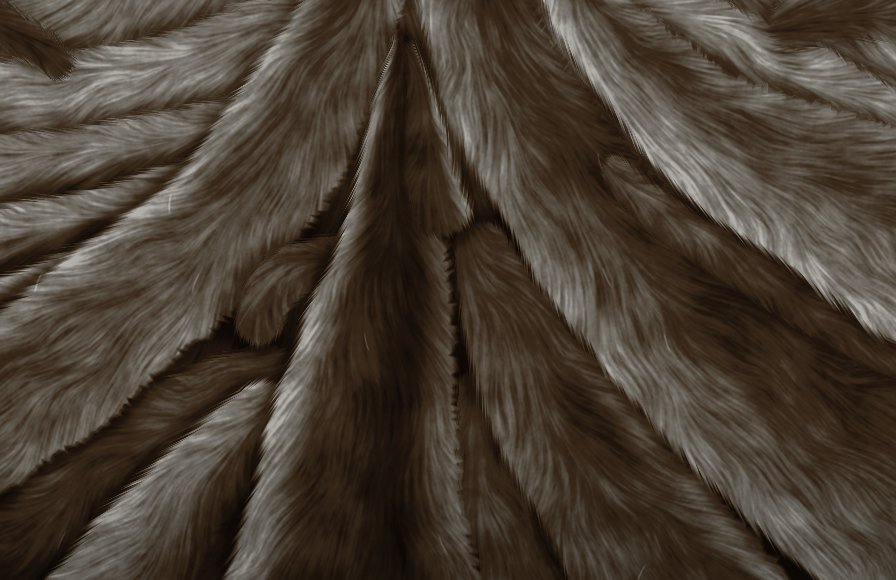
A Shadertoy shader for this texture:

```glsl
float hash(vec2 p) {
    return fract(sin(dot(p, vec2(127.1, 311.7))) * 43758.5453);
}

float noise(vec2 p) {
    vec2 i = floor(p), f = fract(p);
    f = f * f * (3.0 - 2.0 * f);
    return mix(mix(hash(i), hash(i + vec2(1, 0)), f.x),
               mix(hash(i + vec2(0, 1)), hash(i + vec2(1, 1)), f.x), f.y);
}

vec2 bezier(vec2 a, vec2 b, vec2 c, float t) {
    return mix(mix(a, b, t), mix(b, c, t), t);
}

// Lays one rounded pelt along a curve; tones run across it from rim to rim
void pelt(vec2 p, vec2 a, vec2 b, vec2 c, float r0, float r1, vec4 tones,
          inout float tone, inout vec2 flow) {
    float t = 0.0, best = 1e3;
    for (int i = 0; i <= 8; i++) {
        float s = float(i) / 8.0;
        float d = distance(p, bezier(a, b, c, s));
        if (d < best) { best = d; t = s; }
    }
    for (int i = 0; i < 4; i++) {
        vec2 slope = 2.0 * mix(b - a, c - b, t);
        t += 0.8 * dot(p - bezier(a, b, c, t), slope) / dot(slope, slope);
        t = clamp(t, 0.0, 1.0);
    }
    vec2 along = normalize(mix(b - a, c - b, t));
    vec2 across = vec2(-along.y, along.x);
    vec2 q = p - bezier(a, b, c, t);
    float r = mix(r0, r1, t), d = length(q), u = dot(q, across) / r;

    // Soft hair fringe; bright rims drop a deeper shadow on the layer below
    float s = t * distance(a, c);
    float fringe = noise(vec2(s * 200.0 - d * 180.0 + u * 30.0, d * 12.0));
    float cover = smoothstep(0.008, -0.008, d - r + 0.016 * (fringe - 0.4));
    float rim = mix(tones.x, tones.w, smoothstep(-0.4, 0.4, u));
    float depth = 0.65 * smoothstep(0.1, 0.65, rim) * mix(1.0, 0.65, smoothstep(0.55, 0.85, p.y));
    tone *= 1.0 - depth * smoothstep(0.04, -0.005, d - r);

    float w = u * 1.5 + 1.5;
    float shade = mix(mix(tones.x, tones.y, smoothstep(0.1, 1.0, w)),
                      mix(tones.z, tones.w, smoothstep(2.0, 2.9, w)), smoothstep(0.9, 2.1, w));
    shade *= 1.0 - 0.2 * smoothstep(0.92, 1.05, d / r);
    tone = mix(tone, shade, cover);
    flow = mix(flow, normalize(along + across * u * 0.7), cover);
}

vec3 furColor(float v) {
    vec3 c = mix(vec3(0.05, 0.03, 0.02), vec3(0.12, 0.08, 0.05), smoothstep(0.0, 0.2, v));
    c = mix(c, vec3(0.22, 0.155, 0.095), smoothstep(0.16, 0.36, v));
    c = mix(c, vec3(0.32, 0.28, 0.23), smoothstep(0.34, 0.56, v));
    c = mix(c, vec3(0.45, 0.43, 0.4), smoothstep(0.5, 0.76, v));
    return mix(c, vec3(0.7, 0.69, 0.67), smoothstep(0.7, 1.05, v));
}

void mainImage(out vec4 fragColor, in vec2 fragCoord) {
    vec2 p = fragCoord / iResolution.xy * vec2(1.542, 1.0);
    float tone = mix(0.25, 0.7, smoothstep(0.4, 0.8, p.y));
    vec2 flow = normalize(vec2(p.x - 0.72, -0.5));
    vec2 m = p + 0.03 * (vec2(noise(p * 7.0), noise(p * 7.0 + 31.0)) - 0.5);

    // Far folds, upper left
    pelt(m, vec2(0.5, 0.94), vec2(0.26, 0.84), vec2(-0.04, 0.82), 0.07, 0.08, vec4(0.75, 0.8, 0.72, 0.6), tone, flow);
    pelt(m, vec2(-0.04, 0.98), vec2(0.04, 0.95), vec2(0.11, 0.89), 0.04, 0.03, vec4(0.35, 0.28, 0.28, 0.4), tone, flow);
    pelt(m, vec2(0.46, 0.78), vec2(0.24, 0.75), vec2(-0.04, 0.68), 0.05, 0.07, vec4(0.72, 0.75, 0.55, 0.4), tone, flow);
    pelt(m, vec2(0.44, 0.7), vec2(0.24, 0.66), vec2(-0.04, 0.55), 0.05, 0.07, vec4(0.78, 0.7, 0.34, 0.25), tone, flow);
    pelt(m, vec2(0.4, 0.66), vec2(0.22, 0.53), vec2(-0.04, 0.42), 0.04, 0.09, vec4(0.88, 0.55, 0.25, 0.25), tone, flow);

    // Near folds, left
    pelt(m, vec2(0.44, 0.36), vec2(0.2, 0.22), vec2(-0.04, 0.06), 0.06, 0.11, vec4(0.38, 0.38, 0.34, 0.25), tone, flow);
    pelt(m, vec2(0.45, 0.3), vec2(0.32, 0.14), vec2(0.16, -0.06), 0.05, 0.11, vec4(0.85, 0.68, 0.45, 0.3), tone, flow);
    pelt(m, vec2(0.61, 1.02), vec2(0.5, 0.62), vec2(-0.06, 0.28), 0.09, 0.14, vec4(0.85, 0.46, 0.54, 0.68), tone, flow);
    pelt(m, vec2(0.56, 0.56), vec2(0.47, 0.54), vec2(0.44, 0.46), 0.05, 0.045, vec4(0.5, 0.5, 0.48, 0.5), tone, flow);

    // Folds on the right, far to near
    pelt(m, vec2(1.1, 0.99), vec2(1.28, 0.96), vec2(1.54, 0.8), 0.06, 0.05, vec4(0.5, 0.72, 0.75, 0.7), tone, flow);
    pelt(m, vec2(1.38, 0.97), vec2(1.48, 0.99), vec2(1.6, 1.0), 0.05, 0.06, vec4(0.4, 0.34, 0.36, 0.6), tone, flow);
    pelt(m, vec2(0.82, 0.34), vec2(0.85, 0.15), vec2(0.92, -0.06), 0.03, 0.1, vec4(0.72, 0.42, 0.34, 0.25), tone, flow);
    pelt(m, vec2(0.82, 0.57), vec2(0.9, 0.35), vec2(1.2, -0.06), 0.05, 0.17, vec4(0.5, 0.44, 0.38, 0.75), tone, flow);
    pelt(m, vec2(0.81, 1.02), vec2(0.94, 0.54), vec2(1.57, 0.12), 0.09, 0.2, vec4(0.74, 0.54, 0.33, 0.38), tone, flow);
    pelt(m, vec2(1.06, 0.7), vec2(1.22, 0.55), vec2(1.56, 0.4), 0.03, 0.06, vec4(0.36, 0.45, 0.52, 0.5), tone, flow);
    pelt(m, vec2(0.98, 1.02), vec2(1.14, 0.78), vec2(1.6, 0.58), 0.05, 0.18, vec4(0.86, 0.64, 0.4, 0.58), tone, flow);

    // Dark centre and the narrow fold lapping its upper right side
    pelt(m, vec2(0.695, 0.93), vec2(0.66, 0.5), vec2(0.595, -0.06), 0.02, 0.23, vec4(0.85, 0.28, 0.15, 0.55), tone, flow);
    pelt(m, vec2(0.705, 0.92), vec2(0.75, 0.78), vec2(0.755, 0.64), 0.015, 0.05, vec4(0.22, 0.25, 0.34, 0.75), tone, flow);

    // Hair strands: noise smeared along the wavering flow
    float bend = 0.9 * (noise(p * 14.0) - 0.5);
    vec2 dir = normalize(mat2(cos(bend), sin(bend), -sin(bend), cos(bend)) * flow);
    float strands = 0.0;
    for (int i = 0; i < 14; i++) {
        vec2 q = p + dir * (float(i) - 6.5) * 0.004;
        strands += (noise(q * 240.0) + 0.5 * noise(q * 90.0) - 0.75) / 14.0;
    }
    tone += 0.15 * (noise(p * 7.0) + noise(p * 19.0) - 1.0);
    tone += strands * (0.2 + clamp(tone, 0.0, 1.0));

    // Loose bright guard hairs
    for (int i = 0; i < 10; i++) {
        float k = float(i);
        vec2 q = p - vec2(1.5 * hash(vec2(k, 3.0)), 0.8 * hash(vec2(k, 8.0)));
        float x = q.x - (hash(vec2(k, 5.0)) - 0.5) * q.y - 6.0 * q.y * q.y;
        tone += 0.2 * smoothstep(0.003, 0.0, abs(x)) * smoothstep(0.02, 0.01, abs(q.y));
    }
    fragColor = vec4(furColor(tone) * mix(0.85, 1.0, smoothstep(0.0, 0.35, p.y)), 1.0);
}
```
